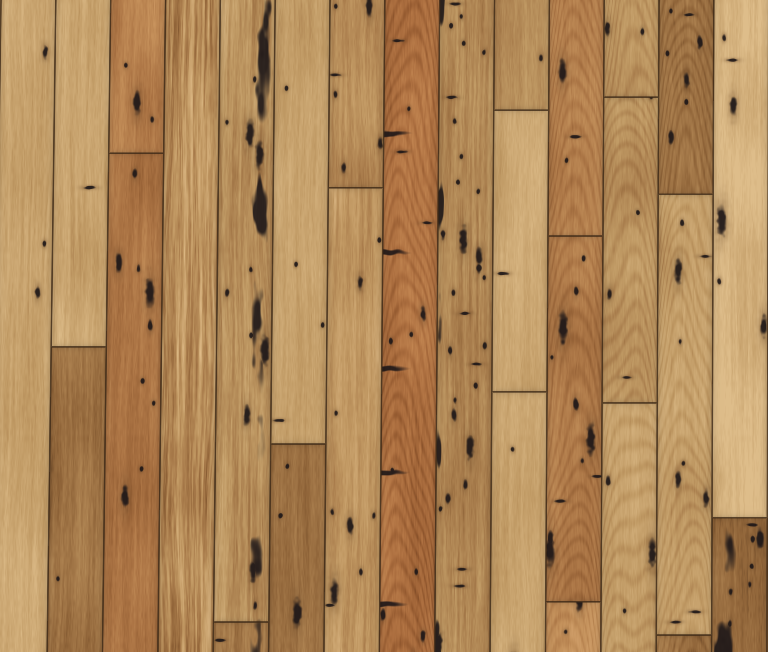
A Shadertoy shader for this texture:

```glsl
// Reclaimed plank floor: fourteen slightly slanted columns of boards with
// staggered end joints. Stretched noise and warped rings draw the grain;
// hashed ellipses and noise stains add nail holes, streaks and charring.

const int COLUMNS = 14;
const vec3 INK   = vec3(0.10, 0.08, 0.09);
const vec3 UMBER = vec3(0.40, 0.27, 0.15);
const vec3 BROWN = vec3(0.56, 0.39, 0.22);
const vec3 TAN   = vec3(0.66, 0.49, 0.30);
const vec3 HONEY = vec3(0.75, 0.60, 0.39);
const vec3 CREAM = vec3(0.87, 0.74, 0.54);

// Heights of the end joints in each column; -1 means none
const vec2 JOINTS[COLUMNS] = vec2[](
    vec2(-1), vec2(.468, -1), vec2(.765, -1), vec2(-1), vec2(.046, -1),
    vec2(.319, -1), vec2(.712, -1), vec2(-1), vec2(-1), vec2(.831, .399),
    vec2(.638, .077), vec2(.851, .382), vec2(.702, .026), vec2(.206, -1));

// Lightness of the boards in each column, top to bottom
const vec3 TONES[COLUMNS] = vec3[](
    vec3(.76), vec3(.76, .32, 0), vec3(.52, .42, 0), vec3(.56), vec3(.60, .40, 0),
    vec3(.74, .32, 0), vec3(.50, .64, 0), vec3(.36), vec3(.53), vec3(.52, .76, .72),
    vec3(.46, .42, .60), vec3(.60, .56, .68), vec3(.27, .62, .30), vec3(.92, .25, 0));

// Redness, grain strength and nail hole density of each column
const vec3 TRAITS[COLUMNS] = vec3[](
    vec3(0, .26, .03), vec3(0, .28, .16), vec3(.6, .24, .20), vec3(.1, .80, .02),
    vec3(0, .45, .28), vec3(0, .24, .12), vec3(.1, .34, .26), vec3(.9, .32, .20),
    vec3(0, .36, .75), vec3(0, .20, .06), vec3(.5, .28, .34), vec3(0, .30, .15),
    vec3(0, .30, .22), vec3(0, .22, .14));

float hash(vec2 p) {
    vec3 q = fract(p.xyx * 0.1031);
    q += dot(q, q.yzx + 33.33);
    return fract((q.x + q.y) * q.z);
}

float noise(vec2 p) {
    vec2 i = floor(p), f = fract(p);
    f = f * f * (3.0 - 2.0 * f);
    return mix(mix(hash(i), hash(i + vec2(1, 0)), f.x),
               mix(hash(i + vec2(0, 1)), hash(i + 1.0), f.x), f.y);
}

float rampStep(float t, float a, float b) { return clamp((t - a) / (b - a), 0.0, 1.0); }

vec3 woodColor(float t) {
    vec3 c = mix(UMBER, BROWN, rampStep(t, 0.0, 0.2));
    c = mix(c, TAN, rampStep(t, 0.2, 0.42));
    c = mix(c, HONEY, rampStep(t, 0.42, 0.65));
    return mix(c, CREAM, rampStep(t, 0.65, 1.0));
}

// Long fibres, blended with nested arches where the board is flat sawn
float grain(vec2 q, float seed, float arch) {
    float warp = noise(q * vec2(2.0, 0.4) + seed);
    float x = q.x + 0.14 * warp;
    float fibre = 0.6 * noise(vec2(x * 22.0, q.y * 0.35) + seed)
                + 0.4 * noise(vec2(x * 46.0, q.y * 2.2) + seed);
    float bend = q.x - 0.35 - 0.3 * hash(vec2(seed, 3.0));
    float phase = q.y * 2.2 + 11.0 * bend * bend + 3.5 * warp;
    float rings = smoothstep(0.0, 0.7, abs(fract(phase) * 2.0 - 1.0));
    return mix(fibre, rings, 0.45 * arch);
}

// Scattered holes: x is the black core, y the brown halo
vec2 nailHoles(vec2 q, float seed, float density) {
    vec2 mark = vec2(0);
    for (int j = -1; j <= 1; j++)
    for (int k = 0; k < 4; k++) {
        vec2 key = vec2(seed * 5.0 + float(k), floor(q.y) + float(j) + 20.0);
        if (hash(key + 71.0) > density) continue;
        vec2 center = vec2(0.06 + 0.88 * hash(key), key.y - 20.0 + hash(key + 19.0));
        float size = pow(hash(key + 43.0), 4.0);
        vec2 radius = mix(vec2(0.035, 0.05), vec2(0.085, 0.30), size);
        if (hash(key + 97.0) > 0.88) radius = vec2(0.10, 0.03);
        float d = length((q - center) / radius);
        d += 0.5 * (noise(q * 14.0) - 0.5);
        mark = max(mark, vec2(1.0 - smoothstep(0.5, 1.25, d), exp(-0.5 * d * d)));
    }
    return mark;
}

// Ragged charring along a vertical band
float stain(vec2 q, float center, float width, float level) {
    float band = exp(-pow((q.x - center) / width, 2.0));
    float blot = noise(vec2(q.x * 2.0, q.y * 1.1) + 8.0) + 0.35 * noise(q * vec2(12.0, 4.0));
    return smoothstep(level, level + 0.22, blot * band);
}

// Iron streaks running in from the left edge
float edgeStreaks(vec2 q) {
    float cell = floor(q.y / 2.2);
    float y = q.y - (cell + 0.3 + 0.4 * hash(vec2(cell, 5.0))) * 2.2;
    float d = length(vec2(q.x / 0.5, (y + 0.04 * noise(q * 7.0)) / 0.06));
    return 1.0 - smoothstep(0.5, 1.1, d);
}

void mainImage(out vec4 fragColor, in vec2 fragCoord) {
    vec2 uv = fragCoord / iResolution.xy;
    float px = float(COLUMNS) / iResolution.x;
    float height = px * iResolution.y;

    // Column and board under this point; q is measured in board widths
    float across = (uv.x - mix(-0.0108, 0.0013, uv.y)) / mix(0.0721, 0.0714, uv.y);
    int col = clamp(int(floor(across)), 0, COLUMNS - 1);
    vec2 q = vec2(across - float(col), uv.y * height);
    vec2 cuts = JOINTS[col];
    int board = int(uv.y < cuts.x) + int(uv.y < cuts.y);
    float seed = float(col) * 3.0 + float(board) + 1.0;
    vec3 traits = TRAITS[col];

    // Wood
    float arch = (col == 7 || (col > 9 && col < 13)) ? 1.0 : 0.0;
    float tone = TONES[col][board] + traits.y * (grain(q, seed * 7.3, arch) - 0.5);
    tone += 0.22 * (noise(q * vec2(1.5, 0.7) + seed * 11.0) - 0.5);
    tone += 0.10 * (noise(q * vec2(60.0, 9.0)) - 0.5);
    vec3 color = woodColor(tone) * mix(vec3(1), vec3(1.04, 0.89, 0.83), traits.x);

    // Wear
    float density = (col == 13 && board == 1) ? 0.5 : traits.z;
    vec2 holes = nailHoles(q, seed, density);
    float burn = 0.0;
    if (col == 4) burn = stain(q, 0.78, 0.26, 0.72);
    if (col == 7) burn = edgeStreaks(q);
    if (col == 8) burn = stain(q, 0.04, 0.10, 0.62);
    if (col == 13 && board == 1) burn = stain(q, 0.25, 0.30, 0.60);
    color = mix(color, UMBER, 0.5 * holes.y);
    color = mix(color, INK, 0.88 * max(holes.x, burn));

    // Seams and end joints
    vec2 jointGap = abs(uv.y - cuts) * height;
    float seam = abs(min(q.x, 1.0 - q.x));
    float gap = min(seam, min(jointGap.x, jointGap.y));
    color *= 1.0 - 0.15 * exp(-gap * 22.0);
    color = mix(color, UMBER * 0.6, 0.8 * (1.0 - smoothstep(0.014 - 0.5 * px, 0.014 + 0.5 * px, gap)));
    fragColor = vec4(color, 1.0);
}
```
